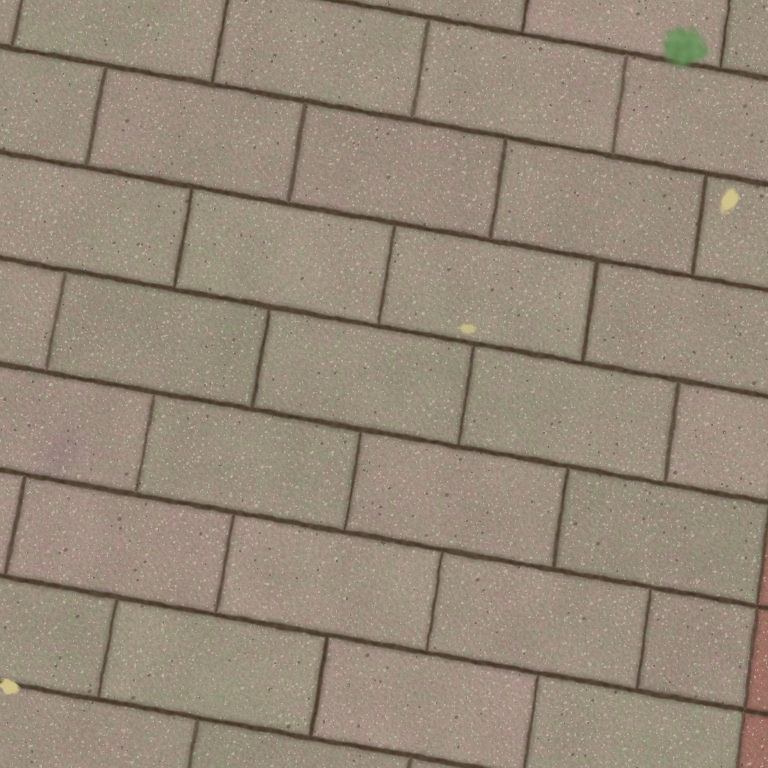
Write a WebGL 2 fragment shader that draws this texture.

```glsl
#version 300 es
precision highp float;
// Worn running-bond paving, slightly tilted, with dark gritty joints and a few fallen leaves.
uniform vec2 u_resolution;
out vec4 fragColor;

vec2 hash2(vec2 p) {
  vec3 q = fract(p.xyx * vec3(0.1031, 0.1030, 0.0973));
  q += dot(q, q.yzx + 33.33);
  return fract((q.xx + q.yz) * q.zy);
}

float gradientDot(vec2 cell, vec2 corner, vec2 f) {
  float angle = 6.2832 * hash2(cell + corner + 91.0).x;
  return dot(vec2(cos(angle), sin(angle)), f - corner);
}

// Gradient noise, roughly -0.7 to 0.7
float noise(vec2 p) {
  vec2 i = floor(p), f = fract(p), s = f * f * f * (f * (f * 6.0 - 15.0) + 10.0);
  return mix(mix(gradientDot(i, vec2(0, 0), f), gradientDot(i, vec2(1, 0), f), s.x),
             mix(gradientDot(i, vec2(0, 1), f), gradientDot(i, vec2(1, 1), f), s.x), s.y);
}

float fbm(vec2 p) {
  float sum = 0.0, amp = 0.6;
  for (int k = 0; k < 4; k++) {
    sum += amp * noise(p);
    p = mat2(1.6, 1.2, -1.2, 1.6) * p + 7.3;
    amp *= 0.5;
  }
  return sum;
}

// One jittered oval grain per cell; only a share of the cells is filled
float grains(vec2 p, float share) {
  vec2 cell = floor(p), jitter = hash2(cell), kind = hash2(cell + 57.0);
  vec2 d = fract(p) - 0.3 - 0.4 * jitter;
  float radius = mix(0.12, 0.28, kind.y);
  return step(kind.x, share) * (1.0 - smoothstep(radius * 0.3, radius, length(d * vec2(1.0, 1.3))));
}

// Leaf: an oval with a wavy outline, turned by an angle
float leaf(vec2 p, vec2 center, vec2 size, float angle, float soft) {
  vec2 d = p - center;
  d = mat2(cos(angle), -sin(angle), sin(angle), cos(angle)) * d / size;
  float edge = length(d) - 1.0 + 0.35 * noise(d * 1.7 + center * 40.0);
  return 1.0 - smoothstep(-soft, soft, edge * size.x);
}

void main() {
  vec2 p = gl_FragCoord.xy / u_resolution;
  p.y = 1.0 - p.y;
  float pixel = 1.0 / u_resolution.y;
  vec2 wobble = 0.0016 * vec2(noise(p * 38.0), noise(p * 38.0 + 20.0))
              + 0.0008 * vec2(noise(p * 120.0), noise(p * 120.0 + 20.0));
  vec2 q = p + wobble;

  // Courses slope down to the right; stones widen a little toward the bottom
  float v = (q.y - 0.18 * q.x + 0.078) / 0.138;
  float row = floor(v);
  float stoneWidth = 0.2578 + 0.00273 * v;
  float u = (q.x - 0.3008 + 0.02474 * v) / stoneWidth;
  float along = u - 0.47 * mod(row, 2.0);
  bool border = u > 2.98;
  vec2 stone = vec2(border ? 40.0 : floor(along), row) + 20.0;

  // Distances to the long and the short joints
  float bedDist = abs(v - round(v)) * 0.136;
  float headDist = abs(u > 2.9 ? u - 2.98 : along - round(along)) * stoneWidth;
  vec2 headKind = hash2(vec2(round(along), row) + 63.0);
  float wear = noise(p * 24.0) + 0.6 * noise(p * 75.0);

  // Stone colour: drifting between warm pink and grey green
  vec2 tone = hash2(stone);
  float drift = fbm(p * 5.0);
  vec3 color = mix(vec3(0.595, 0.570, 0.488), vec3(0.640, 0.563, 0.518),
                   clamp(0.2 + 0.65 * tone.x + 0.8 * drift, 0.0, 1.0));
  color *= 0.985 + 0.05 * (tone.y - 0.5) + 0.07 * fbm(p * 14.0 + 3.0);
  if (border) color = vec3(0.61, 0.44, 0.39);
  color = mix(color, vec3(0.56, 0.47, 0.49), 0.5 * leaf(p, vec2(0.08, 0.59), vec2(0.02, 0.03), 0.5, 0.02));

  // Gritty surface with slanted streaks, pale grains and sparse dark pits
  vec2 slanted = mat2(0.82, 0.57, -0.57, 0.82) * p;
  color += 0.05 * noise(slanted * vec2(230.0, 150.0)) + 0.045 * noise(p * 330.0);
  color += 0.03 * vec3(1.0, -0.5, 0.6) * noise(p * 60.0 + 11.0);
  for (int k = 0; k < 3; k++) {
    float layer = float(k), turn = 0.5 + 0.9 * layer;
    vec2 g = mat2(cos(turn), sin(turn), -sin(turn), cos(turn)) * p;
    float pale = grains(g * (75.0 + 30.0 * layer) + 13.0 * layer, 0.34 + 0.25 * drift);
    float pit = grains(g * (62.0 + 17.0 * layer) + 170.0 + 31.0 * layer, 0.035);
    color = mix(color, vec3(0.80, 0.76, 0.69), 0.55 * pale);
    color = mix(color, vec3(0.36, 0.30, 0.26), 0.6 * pit);
  }

  // Joints: soft dirty shoulder around a dark, uneven core
  float bedWidth = 0.0031 + 0.0013 * wear;
  float headWidth = 0.0017 + 0.0012 * headKind.x + 0.001 * wear;
  float dist = min(bedDist - bedWidth, headDist - headWidth);
  float faint = bedDist - bedWidth < headDist - headWidth ? 1.0 : mix(0.6, 1.0, headKind.y);
  float soft = 0.0014 + pixel * 0.5;
  color *= 1.0 - 0.16 * faint * (1.0 - smoothstep(0.0, 0.008, dist));
  vec3 dirt = vec3(0.285, 0.225, 0.165) + 0.07 * noise(p * 130.0) + 0.05 * wear;
  color = mix(color, dirt, 0.92 * faint * (1.0 - smoothstep(-soft, soft, dist)));

  // Fallen leaves
  float leafSoft = 0.002 + pixel;
  color = mix(color, vec3(0.39, 0.55, 0.34) + 0.08 * noise(p * 70.0),
              0.9 * leaf(p, vec2(0.891, 0.062), vec2(0.026, 0.024), 0.3, leafSoft * 2.0));
  vec3 straw = vec3(0.81, 0.76, 0.54);
  color = mix(color, straw, leaf(p, vec2(0.949, 0.261), vec2(0.010, 0.016), 0.5, leafSoft));
  color = mix(color, straw, 0.8 * leaf(p, vec2(0.609, 0.428), vec2(0.010, 0.006), 0.1, leafSoft));
  color = mix(color, straw, leaf(p, vec2(0.012, 0.894), vec2(0.013, 0.009), 0.4, leafSoft));

  fragColor = vec4(clamp(color, 0.0, 1.0), 1.0);
}
```
